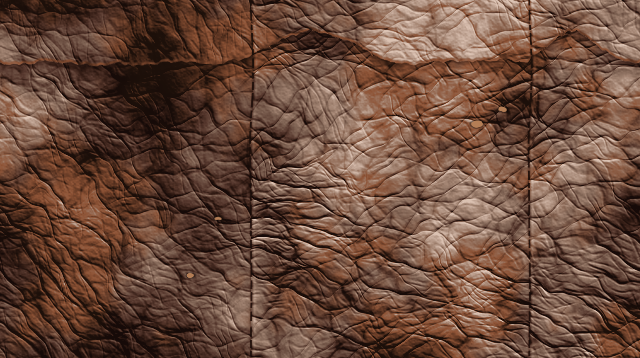
Reproduce this texture procedurally as a Shadertoy shader.

```glsl
const vec3 BLACK = vec3(0.085, 0.04, 0.03);
const vec3 UMBER = vec3(0.20, 0.11, 0.08);
const vec3 BROWN = vec3(0.34, 0.22, 0.18);
const vec3 TAUPE = vec3(0.49, 0.38, 0.32);
const vec3 TAN = vec3(0.64, 0.52, 0.45);
const vec3 PALE = vec3(0.86, 0.76, 0.70);
const vec3 RUST = vec3(0.45, 0.25, 0.15);
const vec2 SEAMS = vec2(0.393, 0.828);   // share of the width
const vec2 LIGHT = vec2(0.35, 0.94);
const float LIGHT_STEP = 0.0035;
const float RELIEF = 0.5;
const float CREVICE = 0.13;
const float STITCH = 0.034;
const float FLAP_BASE = 0.825;

float hash(vec2 p) {
    return fract(sin(dot(p, vec2(127.1, 311.7))) * 43758.5453);
}

float noise(vec2 p) {
    vec2 i = floor(p), f = fract(p);
    f = f * f * (3.0 - 2.0 * f);
    return mix(mix(hash(i), hash(i + vec2(1, 0)), f.x),
               mix(hash(i + vec2(0, 1)), hash(i + vec2(1, 1)), f.x), f.y);
}

float fbm(vec2 p) {
    float sum = 0.0, amp = 0.53;
    for (int i = 0; i < 4; i++) {
        sum += amp * noise(p);
        p = mat2(1.6, 1.2, -1.2, 1.6) * p + 7.3;
        amp *= 0.5;
    }
    return sum;
}

// Gap between the two nearest cell points: zero on the creases
float web(vec2 p) {
    vec2 cell = floor(p);
    float near = 9.0, next = 9.0;
    for (int y = -1; y <= 1; y++)
    for (int x = -1; x <= 1; x++) {
        vec2 c = cell + vec2(x, y);
        float d = length(c + vec2(hash(c), hash(c + 41.7)) - p);
        next = min(next, max(near, d));
        near = min(near, d);
    }
    return next - near;
}

vec2 turn(vec2 p, float angle) {
    vec2 dir = vec2(cos(angle), sin(angle));
    return vec2(dot(p, dir), dot(p, vec2(-dir.y, dir.x)));
}

// Folded hide: elongated pillows, crossing wrinkles, fine ridges and pores
float hide(vec2 p, float angle, float depth) {
    vec2 q = p + 0.12 * (vec2(fbm(p * 3.8), fbm(p * 3.8 + 19.0)) - 0.5)
               + 0.015 * (vec2(noise(p * 26.0), noise(p * 26.0 + 31.0)) - 0.5);
    float patchy = smoothstep(0.25, 0.7, noise(p * 4.5 + 3.0));
    float gap = web(turn(q, angle) * vec2(5.5, 13.5));
    float folds = 0.75 * smoothstep(0.0, 0.33, gap) + 0.45 * smoothstep(0.0, 0.09, gap);
    gap = web(turn(q, angle + 0.95) * vec2(9.0, 23.0));
    float cross = 0.7 * smoothstep(0.0, 0.36, gap) + 0.3 * smoothstep(0.0, 0.12, gap);
    float net = smoothstep(0.0, 0.45, web(turn(q, angle + 0.3) * vec2(18.0, 40.0)));
    float ridge = abs(noise(turn(q, angle - 0.55) * vec2(13.0, 52.0)) - 0.5);
    float h = mix(1.0, 0.65, patchy) * folds + mix(0.25, 0.75, patchy) * cross;
    h += mix(0.4, 0.15, patchy) * net + 0.3 * smoothstep(0.0, 0.2, ridge);
    return depth * h + 0.15 * noise(p * 110.0) + 0.12 * noise(p * 210.0);
}

float bump(float x, float center, float width) {
    float d = (x - center) / width;
    return exp(-d * d);
}

// Torn lower edge of the overlapping piece
float flapEdge(float x, float seam) {
    float left = 0.09 * bump(x, 0.87, 0.15) - 0.012 * bump(x, 0.3, 0.12);
    float right = 0.085 * bump(x, 1.6, 0.1);
    float fray = 0.03 * (fbm(vec2(x * 12.0, 2.0)) - 0.5) + 0.007 * (noise(vec2(x * 75.0, 5.0)) - 0.5);
    return FLAP_BASE + mix(left, right, smoothstep(seam - 0.01, seam + 0.01, x)) + fray;
}

float ramp(float from, float to, float t) {
    return clamp((t - from) / (to - from), 0.0, 1.0);
}

vec3 leatherRamp(float t) {
    vec3 c = mix(BLACK, UMBER, ramp(0.0, 0.13, t));
    c = mix(c, BROWN, ramp(0.13, 0.25, t));
    c = mix(c, TAUPE, ramp(0.25, 0.40, t));
    c = mix(c, TAN, ramp(0.40, 0.54, t));
    return mix(c, PALE, ramp(0.54, 0.76, t));
}

void mainImage(out vec4 fragColor, in vec2 fragCoord) {
    vec2 p = fragCoord / iResolution.y;
    float px = 1.0 / iResolution.y;
    vec2 seams = SEAMS * iResolution.x / iResolution.y;

    // Panels and flap
    float sway = 0.012 * (noise(vec2(p.y * 5.0, 8.0)) - 0.5);
    vec2 side = p.x + sway - seams;
    float above = p.y - flapEdge(p.x, seams.y);
    float flap = smoothstep(-px, px, above);
    float leftPanel = 1.0 - step(0.0, side.x);
    float angle = -0.3 - 0.5 * leftPanel - 0.12 * step(0.0, side.y) - 0.3 * step(0.0, above);
    float depth = mix(1.0, 0.72, leftPanel) * mix(1.0, 0.85, flap);

    // Relief lit from above
    vec2 q = p + 3.7 * step(0.0, above);
    float h = hide(q, angle, depth);
    float slope = h - hide(q + LIGHT * LIGHT_STEP, angle, depth);
    float tone = 0.345 + 0.62 * (fbm(p * 2.8 + 11.0) - 0.5) + 0.4 * (fbm(p * 9.0) - 0.5);
    tone += 0.1 * bump(length(p - vec2(1.2, 0.6)), 0.0, 0.45) - 0.06 * leftPanel;
    tone += flap * (0.04 + 0.12 * bump(p.x, 1.1, 0.35));
    tone -= 0.08 * smoothstep(0.35, 0.0, p.y);
    tone += RELIEF * slope + CREVICE * (h - 1.6 * depth - 0.13);

    // Shadow beneath the flap and its raw rim
    tone *= 1.0 - 0.65 * (1.0 - flap) * exp(min(above, 0.0) / 0.02);
    float rim = flap * smoothstep(0.011, 0.004, above);
    tone = mix(tone, 0.32 + 0.3 * (noise(p * 90.0) - 0.5), 0.6 * rim);

    // Sewn seams
    float seamDist = min(abs(side.x), abs(side.y));
    float stitch = abs(fract(p.y / STITCH + 0.6 * noise(p.yy * 30.0)) - 0.5);
    float thread = smoothstep(0.38, 0.3, stitch) * smoothstep(0.004, 0.001, seamDist);
    tone += 0.07 * bump(min(abs(side.x - 0.009), abs(side.y - 0.009)), 0.0, 0.004);
    tone *= 1.0 - 0.25 * bump(seamDist, 0.0, 0.005);
    tone *= 1.0 - 0.75 * thread;

    // Stain and dye
    vec3 color = leatherRamp(max(tone, 0.0));
    float stain = fbm(p * 4.5 + 27.0) + 0.25 * (fbm(p * 22.0) - 0.5);
    float dye = smoothstep(0.4, 0.66, stain + 0.08 * leftPanel);
    dye = max(dye, rim) * smoothstep(0.62, 0.36, tone);
    color = mix(color, RUST * clamp(tone / 0.31, 0.25, 1.3), 0.85 * dye);

    // Small torn chips
    for (int i = 0; i < 4; i++) {
        vec2 id = vec2(i, 4.0);
        vec2 center = vec2(hash(id) * 1.7, 0.12 + 0.65 * hash(id + 9.0));
        vec2 d = turn(p - center, -0.5 + hash(id + 5.0)) * vec2(1.0, 1.9);
        float r = length(d) + 0.018 * (noise(p * 70.0) - 0.5);
        color *= 1.0 - 0.4 * smoothstep(0.022, 0.012, r);
        color = mix(color, TAN * vec3(1.1, 0.95, 0.75), smoothstep(0.014, 0.014 - 2.0 * px, r));
    }
    fragColor = vec4(clamp(color, 0.0, 1.0), 1.0);
}
```
